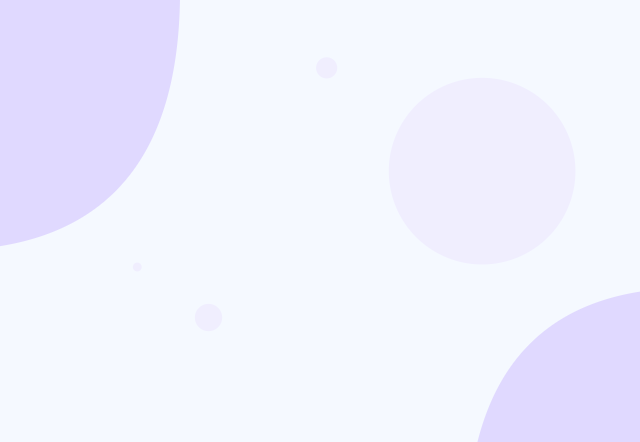
This background is drawn by a WebGL 2 fragment shader. Its source:

```glsl
#version 300 es
precision highp float;

uniform vec2 u_resolution;
out vec4 fragColor;

float cross2(vec2 a, vec2 b) {
    return a.x * b.y - a.y * b.x;
}

// Coverage of a disc with a one-pixel soft edge
float disc(vec2 p, vec2 center, float radius, float pixel) {
    return clamp(0.5 - (length(p - center) - radius) / pixel, 0.0, 1.0);
}

// Coverage inside the parabola of a quadratic Bezier curve
float curvedCorner(vec2 p, vec2 start, vec2 control, vec2 end) {
    vec2 u = start - control;
    vec2 v = end - control;
    vec2 q = p - control;
    float a = cross2(q, v) / cross2(u, v);
    float b = cross2(u, q) / cross2(u, v);
    float f = (a - b) * (a - b) - 2.0 * (a + b) + 1.0;
    float slope = length(vec2(dFdx(f), dFdy(f)));
    return clamp(0.5 - f / max(slope, 1e-6), 0.0, 1.0);
}

void main() {
    // Canvas width is one unit
    float pixel = 1.0 / u_resolution.x;
    vec2 p = gl_FragCoord.xy * pixel;

    vec3 paper = vec3(0.961, 0.976, 1.0);
    vec3 lavender = vec3(0.878, 0.851, 1.0);
    vec3 paleLilac = vec3(0.940, 0.933, 0.998);

    // Pale discs: center and radius
    vec3 discs[4] = vec3[4](
        vec3(0.7533, 0.4232, 0.1458),
        vec3(0.5104, 0.5846, 0.0165),
        vec3(0.3258, 0.1945, 0.0213),
        vec3(0.2145, 0.2734, 0.0069)
    );
    float pale = 0.0;
    for (int i = 0; i < 4; i++) {
        pale = max(pale, disc(p, discs[i].xy, discs[i].z, pixel));
    }
    vec3 color = mix(paper, paleLilac, pale);

    // Large rounded shapes in opposite corners
    float upperLeft = curvedCorner(p, vec2(0.2812, 0.6914), vec2(0.276, 0.3503), vec2(0.0, 0.306));
    float lowerRight = curvedCorner(p, vec2(0.746, 0.0), vec2(0.797, 0.203), vec2(1.0, 0.235));
    color = mix(color, lavender, max(upperLeft, lowerRight));

    fragColor = vec4(color, 1.0);
}
```
